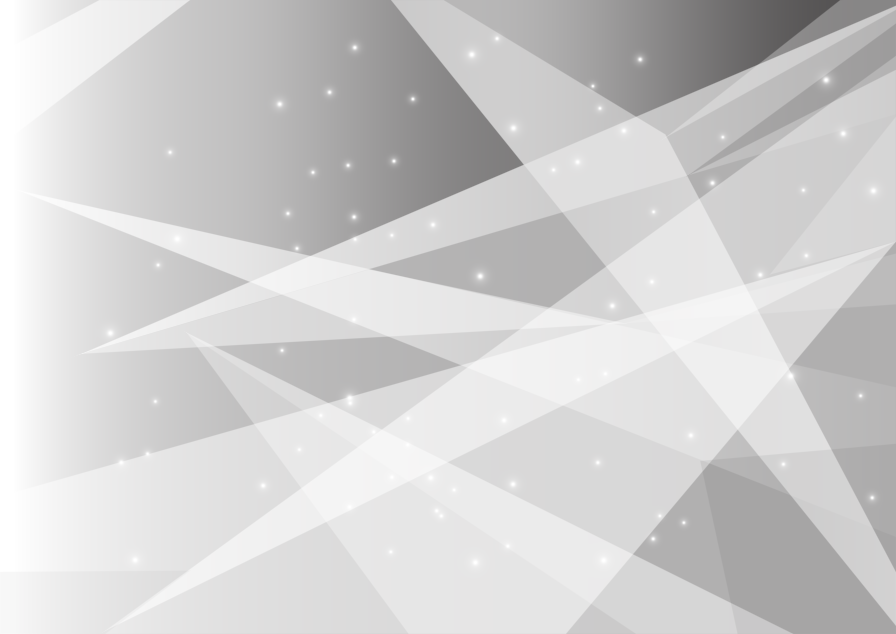
This background is drawn by a Shadertoy shader. Its source:

```glsl
float hash(float n) {
    return fract(sin(n * 127.1) * 4375.85);
}

// Signed distance to the line a-b, positive on its left
float side(vec2 p, vec2 a, vec2 b) {
    vec2 e = normalize(b - a), q = p - a;
    return e.x * q.y - e.y * q.x;
}

float coverage(float d) {
    float soft = 0.8 / iResolution.y;
    return smoothstep(-soft, soft, d);
}

// Convex shapes, either winding
float triangle(vec2 p, vec2 a, vec2 b, vec2 c) {
    float s = sign(side(c, a, b));
    return coverage(min(s * side(p, a, b), min(s * side(p, b, c), s * side(p, c, a))));
}

float quad(vec2 p, vec2 a, vec2 b, vec2 c, vec2 d) {
    float s = sign(side(c, a, b));
    float ab = min(s * side(p, a, b), s * side(p, b, c));
    float cd = min(s * side(p, c, d), s * side(p, d, a));
    return coverage(min(ab, cd));
}

// Grey ground: pale left, darker panels above the long diagonal
float ground(vec2 p) {
    float lower = mix(0.69, 1.0, exp(-max(p.x - 0.02, 0.0) / 0.23));
    float upperLeft = lower - 0.2 * smoothstep(0.35, 0.82, p.x);
    float upperRight = mix(0.72, 0.33, smoothstep(0.75, 1.36, p.x));
    float pastShaft = coverage(side(p, vec2(1.543, -0.147), vec2(0.617, 1.0)) * -1.0);
    float above = coverage(side(p, vec2(0.129, 0.442), vec2(1.414, 0.991)));
    return mix(lower, mix(upperLeft, upperRight, pastShaft), above);
}

// Translucent white sheets; opacity varies across the canvas
float addSheets(vec2 p, float shade) {
    float across = p.x / 1.414;
    float clear = 1.0 - shade;

    // Upper left and upper right corners
    clear *= 1.0 - 0.6 * quad(p, vec2(0.0, 0.917), vec2(0.157, 1.0), vec2(0.3, 1.0), vec2(0.0, 0.77));
    clear *= 1.0 - 0.3 * triangle(p, vec2(1.05, 0.783), vec2(1.326, 1.0), vec2(1.46, 1.01));

    // Rays fanning from the left
    clear *= 1.0 - mix(0.85, 0.05, across) * triangle(p, vec2(0.129, 0.442), vec2(1.414, 0.991), vec2(1.414, 0.82));
    clear *= 1.0 - 0.45 * triangle(p, vec2(0.129, 0.442), vec2(0.582, 0.575), vec2(0.985, 0.49));
    clear *= 1.0 - mix(0.78, 0.08, across) * triangle(p, vec2(0.028, 0.7), vec2(1.414, 0.389), vec2(1.414, 0.153));
    clear *= 1.0 - 0.15 * triangle(p, vec2(0.985, 0.49), vec2(1.414, 0.52), vec2(1.414, 0.6));

    // Broad lower plane and the rising ray over it
    clear *= 1.0 - 0.5 * quad(p, vec2(0.0, 0.217), vec2(1.414, 0.619), vec2(0.893, 0.0), vec2(0.0));
    clear *= 1.0 - mix(0.65, 0.35, across) * triangle(p, vec2(0.166, 0.005), vec2(1.414, 0.912), vec2(1.414, 0.619));
    clear *= 1.0 - 0.2 * triangle(p, vec2(1.414, 0.816), vec2(1.215, 0.567), vec2(1.414, 0.619));

    // Falling rays
    clear *= 1.0 - 0.6 * across * quad(p, vec2(0.617, 1.0), vec2(0.7, 1.0), vec2(1.05, 0.788), vec2(1.543, -0.147));
    clear *= 1.0 - 0.33 * triangle(p, vec2(0.295, 0.475), vec2(0.645, 0.0), vec2(1.252, 0.0));
    clear *= 1.0 - 0.22 * triangle(p, vec2(0.295, 0.475), vec2(1.004, 0.0), vec2(1.252, 0.0));
    return 1.0 - clear;
}

float addShadows(vec2 p, float shade) {
    shade *= 1.0 - 0.13 * triangle(p, vec2(1.087, 0.724), vec2(1.414, 0.963), vec2(1.414, 0.89));
    shade *= 1.0 - 0.06 * quad(p, vec2(1.105, 0.273), vec2(1.414, 0.3), vec2(1.414, 0.0), vec2(1.164, 0.0));
    return shade * (1.0 - 0.03 * quad(p, vec2(0.0, 0.098), vec2(0.3, 0.1), vec2(0.166, 0.0), vec2(0.0)));
}

// Scattered points of light with a small core and a soft halo
float sparkles(vec2 p) {
    float dark = 1.0;
    for (int i = 1; i <= 75; i++) {
        float n = float(i);
        vec2 center = vec2(0.05 + 1.36 * hash(n), 0.08 + 0.87 * hash(n + 91.3));
        float size = mix(0.6, 1.2, pow(hash(n + 37.7), 2.0));
        float d = length(p - center) / size;
        float glow = 0.75 * exp(-pow(d / 0.004, 2.0)) + 0.32 * exp(-pow(d / 0.011, 2.0));
        dark *= 1.0 - min(glow, 1.0);
    }
    return 1.0 - dark;
}

void mainImage(out vec4 fragColor, in vec2 fragCoord) {
    vec2 p = fragCoord / iResolution.xy * vec2(1.414, 1.0);
    float shade = addShadows(p, addSheets(p, ground(p)));
    shade = mix(shade, 1.0, sparkles(p));
    vec3 warmGrey = vec3(shade) - vec3(0.0, 0.012, 0.01) * (1.0 - shade);
    fragColor = vec4(warmGrey, 1.0);
}
```
